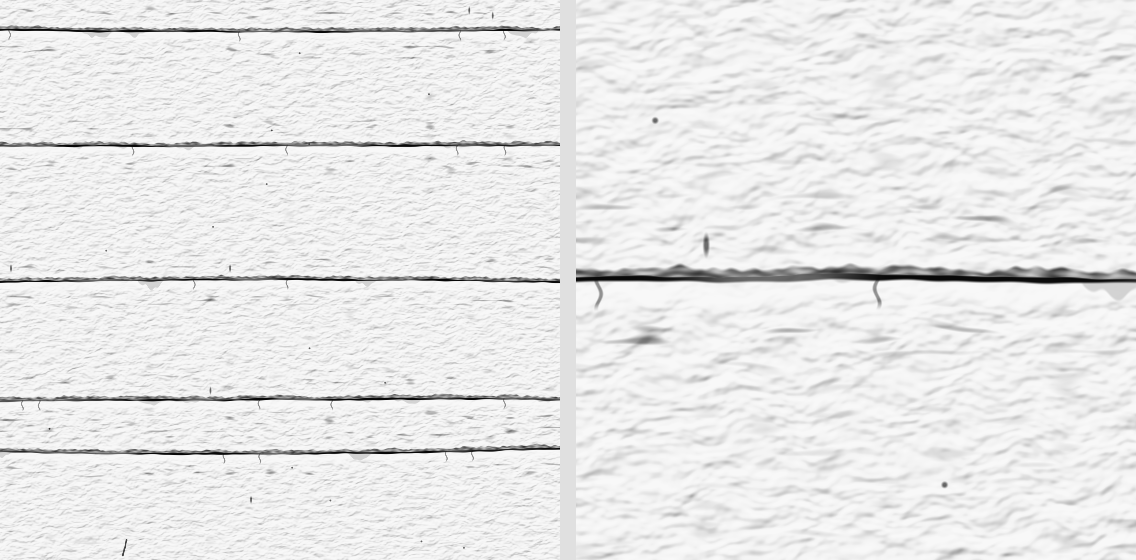
Left, the full canvas; right, a detail of the centre.
A three.js fragment shader for this texture:

```glsl
// White-painted wooden siding: six rough boards split by five dark, ragged seams.
// Embossed gradient noise gives the paint grain; each seam is a bowed line with
// a black core, a grey torn upper lip, pale edges, chips and fine drips.
varying vec2 vUv;

const int SEAM_COUNT = 5;
const float PAINT = 0.952;
const float EDGE_PAINT = 0.975;
const float CHIP_GREY = 0.79;
const float INK = 0.03;

float hash(vec2 p) {
  vec3 q = fract(p.xyx * vec3(0.1031, 0.1030, 0.0973));
  q += dot(q, q.yzx + 33.33);
  return fract((q.x + q.y) * q.z);
}

float cornerSlope(vec2 cell, vec2 offset) {
  float angle = 6.2832 * hash(cell);
  return dot(vec2(cos(angle), sin(angle)), offset);
}

// Gradient noise, roughly -0.7 to 0.7
float noise(vec2 p) {
  vec2 i = floor(p), f = fract(p);
  vec2 u = f * f * f * (f * (f * 6.0 - 15.0) + 10.0);
  vec2 e = vec2(1.0, 0.0);
  return mix(
    mix(cornerSlope(i, f), cornerSlope(i + e, f - e), u.x),
    mix(cornerSlope(i + e.yx, f - e.yx), cornerSlope(i + e.xx, f - e.xx), u.x), u.y);
}

// Height of the paint surface, stretched along the boards
float paintHeight(vec2 p) {
  p.y -= 0.08 * p.x;
  p += 0.006 * vec2(noise(p * 23.0), noise(p * 31.0 + 40.0));
  return noise(p * vec2(42.0, 80.0))
    + 0.65 * noise(p * vec2(75.0, 150.0) + 17.0)
    + 0.4 * noise(p * vec2(150.0, 260.0) + 53.0);
}

// Side-lit paint: shallow highlights and deeper shadows
float paintGrain(vec2 p) {
  float shade = paintHeight(p + vec2(-0.0006, 0.0018)) - paintHeight(p);
  float shadow = max(shade, 0.0);
  return PAINT + 0.08 * min(-shade, 0.25) - 0.16 * shadow - 0.28 * shadow * shadow;
}

// Signed height above a seam; shape = (height, tilt, bow)
float seamOffset(vec2 p, vec3 shape, float seed) {
  float x = p.x - 0.5;
  float wobble = 0.0022 * noise(vec2(p.x * 9.0, seed)) + 0.0011 * noise(vec2(p.x * 38.0, seed));
  return p.y - shape.x - shape.y * x - shape.z * 4.0 * x * x - wobble;
}

// Soft band between two heights
float band(float d, float low, float high, float blur) {
  return smoothstep(low - blur, low + blur, d) * (1.0 - smoothstep(high - blur, high + blur, d));
}

// Darkness of the black core and its torn grey lip
float seamInk(float x, float d, float seed) {
  float strength = 0.6 + 0.4 * smoothstep(-0.25, 0.1, noise(vec2(x * 8.0, seed + 3.3)));
  float halfWidth = 0.0017 + 0.0015 * noise(vec2(x * 27.0, seed + 6.7));
  float core = strength * band(d, -halfWidth, halfWidth, 0.001);
  float lipTop = 0.0058 + 0.004 * noise(vec2(x * 32.0, seed + 9.1))
    + 0.003 * noise(vec2(x * 110.0, seed + 12.4));
  float mottle = 0.48 + 0.55 * noise(vec2(x * 85.0, d * 260.0 + seed));
  return max(core, mottle * band(d, -0.001, lipTop, 0.0013));
}

// Ragged flakes hanging below a seam
float seamChips(float x, float d, float seed) {
  float reach = 0.017 * smoothstep(0.16, 0.55, noise(vec2(x * 13.0, seed + 21.3)));
  reach *= 1.0 + 1.1 * noise(vec2(x * 75.0, seed));
  return band(d, -reach, 0.0, 0.0012) * smoothstep(0.001, 0.004, reach);
}

// Occasional thin cracks running down from a seam
float seamDrips(float x, float d, float seed) {
  float cell = floor(x * 36.0);
  float pick = hash(vec2(cell, seed));
  float bend = 0.0015 * sin(d * 350.0 + pick * 40.0);
  float gap = abs(x - (cell + 0.3 + 0.4 * hash(vec2(seed, cell))) / 36.0 - bend);
  return step(0.9, pick) * (1.0 - smoothstep(0.0004, 0.0018, gap)) * band(d, -0.017, 0.0, 0.003);
}

// Scattered pinholes and short upright scratches
float specks(vec2 p, float count) {
  vec2 cell = floor(p * count);
  vec2 spot = 0.2 + 0.6 * vec2(hash(cell + 7.0), hash(cell + 19.0));
  vec2 q = p - (cell + spot) / count;
  q.y *= mix(1.0, 0.3, step(0.75, hash(cell + 31.0)));
  return step(0.87, hash(cell + 43.0)) * (1.0 - smoothstep(0.0006, 0.0026, length(q)));
}

// Thin line from a to b
float crack(vec2 p, vec2 a, vec2 b) {
  p.x += 0.0015 * noise(p * 110.0);
  vec2 ab = b - a;
  float t = clamp(dot(p - a, ab) / dot(ab, ab), 0.0, 1.0);
  return 1.0 - smoothstep(0.0006, 0.0022, length(p - a - t * ab));
}

void main() {
  vec3 seams[SEAM_COUNT];
  seams[0] = vec3(0.944, 0.0, 0.0026);
  seams[1] = vec3(0.740, 0.001, 0.0);
  seams[2] = vec3(0.501, 0.0, -0.005);
  seams[3] = vec3(0.287, 0.003, -0.001);
  seams[4] = vec3(0.190, 0.005, 0.0065);

  float ink = 0.0, chips = 0.0, drips = 0.0, halo = 0.0, rim = 0.0;
  for (int i = 0; i < SEAM_COUNT; i++) {
    float seed = 5.37 + 31.7 * float(i);
    float d = seamOffset(vUv, seams[i], seed);
    float rimGap = (abs(d) - 0.034) / 0.012;
    ink = max(ink, seamInk(vUv.x, d, seed));
    chips = max(chips, seamChips(vUv.x, d, seed));
    drips = max(drips, seamDrips(vUv.x, d, seed));
    halo = max(halo, max(band(d, -0.015, 0.0, 0.006), 0.6 * band(d, 0.006, 0.014, 0.004)));
    rim = max(rim, exp(-rimGap * rimGap));
  }

  // Paint, with longer streaks gathered along the board edges
  float streak = smoothstep(0.22, 0.6, noise(vUv * vec2(28.0, 150.0) + 71.0));
  float tone = paintGrain(vUv) - streak * (0.09 + 0.3 * rim);
  tone = mix(tone, EDGE_PAINT, 0.8 * halo);

  // Wear and seams
  tone = mix(tone, CHIP_GREY, 0.8 * chips);
  tone -= 0.4 * drips + 0.55 * specks(vUv, 14.0);
  tone = mix(tone, 0.15, 0.85 * crack(vUv, vec2(0.219, 0.008), vec2(0.226, 0.036)));
  tone = mix(tone, INK, clamp(ink, 0.0, 1.0));
  gl_FragColor = vec4(vec3(clamp(tone, 0.0, 1.0)), 1.0);
}
```
